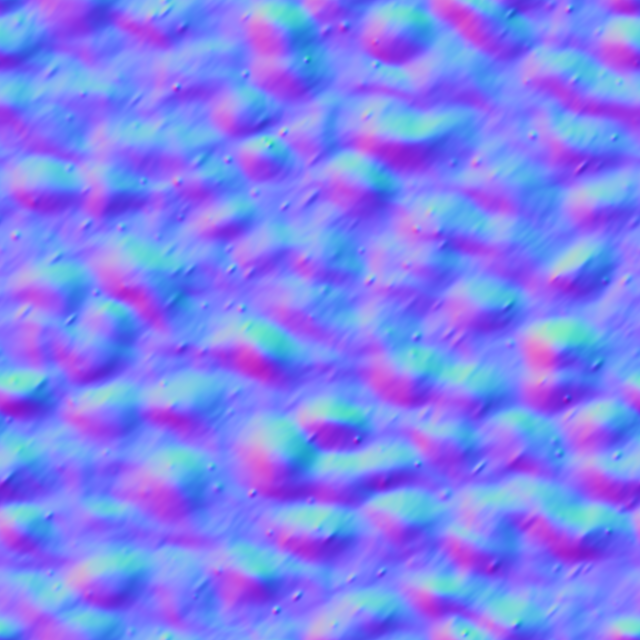
Write a Shadertoy shader that draws this texture map.

```glsl
#define MOUND_CELLS vec2(9.0, 11.0)   // mounds across and up the canvas
#define MOUND_REACH vec2(0.95, 0.8)   // half size in cells
#define MOUND_HEIGHT 0.036
#define LUMP_CELLS vec2(13.0, 16.0)
#define LUMP_HEIGHT 0.017
#define WARP 0.011
#define GRAIN_CELLS vec2(30.0, 54.0)  // along and across the diagonal
#define GRAIN_HEIGHT 0.0011
#define PIMPLE_CELLS 24.0
#define PIMPLE_RADIUS 0.0062
#define PIMPLE_HEIGHT 0.0044
#define SOFTNESS 0.0021               // half step of the slope, in canvas units

// Integer hash, three values from 0 to 1
vec3 hash3(vec2 cell, float seed) {
    uvec3 v = uvec3(ivec3(vec3(cell, seed)));
    v = v * 1664525u + 1013904223u;
    v.x += v.y * v.z; v.y += v.z * v.x; v.z += v.x * v.y;
    v ^= v >> 16u;
    v.x += v.y * v.z; v.y += v.z * v.x; v.z += v.x * v.y;
    return vec3(v & 0xffffu) / 65535.0;
}

// Dot product of a corner's random gradient with the offset from it
float corner(vec2 cell, vec2 offset, vec2 period, float seed) {
    return dot(hash3(mod(cell, period), seed).xy * 2.0 - 1.0, offset);
}

// Gradient noise that repeats after a whole period
float noise(vec2 p, vec2 period, float seed) {
    vec2 i = floor(p), f = fract(p), e = vec2(1.0, 0.0);
    vec2 w = f * f * f * (f * (f * 6.0 - 15.0) + 10.0);
    float low = mix(corner(i, f, period, seed),
                    corner(i + e.xy, f - e.xy, period, seed), w.x);
    float high = mix(corner(i + e.yx, f - e.yx, period, seed),
                     corner(i + e.xx, f - e.xx, period, seed), w.x);
    return mix(low, high, w.y);
}

// Compact oval mounds of random size and lean
float mounds(vec2 p) {
    vec2 q = p * MOUND_CELLS, base = floor(q);
    float sum = 0.0;
    for (int y = -1; y <= 1; y++)
    for (int x = -1; x <= 1; x++) {
        vec2 cell = base + vec2(x, y);
        vec2 id = mod(cell, MOUND_CELLS);
        vec3 place = hash3(id, 21.0), form = hash3(id, 22.0);
        vec2 d = q - cell - place.xy;
        d.y += mix(-0.15, 0.35, form.x) * d.x;
        float size = mix(0.62, 1.0, form.y);
        d /= MOUND_REACH * size;
        float dome = max(0.0, 1.0 - dot(d, d));
        sum += dome * dome * dome * size * mix(0.35, 1.15, place.z);
    }
    return sum * MOUND_HEIGHT;
}

// Scattered pimples, some drawn out into diagonal scratches
float pimples(vec2 p) {
    vec2 base = floor(p * PIMPLE_CELLS);
    float sum = 0.0;
    for (int y = -1; y <= 1; y++)
    for (int x = -1; x <= 1; x++) {
        vec2 cell = base + vec2(x, y);
        vec2 id = mod(cell, PIMPLE_CELLS);
        vec3 place = hash3(id, 11.0), form = hash3(id, 12.0);
        vec2 d = p - (cell + place.xy) / PIMPLE_CELLS;
        d = vec2(d.x + d.y, d.y - d.x) * 0.7071;
        d.x /= 1.0 + 2.0 * form.x * form.x;
        float radius = PIMPLE_RADIUS * mix(0.65, 1.1, form.y);
        float size = step(0.35, place.z) * mix(0.1, 1.0, form.z * form.z);
        sum += size * exp(-dot(d, d) / (radius * radius));
    }
    return sum * PIMPLE_HEIGHT;
}

float height(vec2 p) {
    // Uneven outlines for the mounds, with lumps on two scales
    vec2 q = p * LUMP_CELLS;
    vec2 bend = vec2(noise(q, LUMP_CELLS, 1.0), noise(q, LUMP_CELLS, 2.0));
    float lumps = noise(q + 0.4 * bend, LUMP_CELLS, 3.0);
    lumps += 0.2 * noise(q * 2.0, LUMP_CELLS * 2.0, 4.0);

    // Fine grain running up to the right, broken into patches
    vec2 g = vec2(p.x + p.y, p.y - p.x) * GRAIN_CELLS;
    float patches = 0.8 + 1.2 * bend.x;
    float grain = patches * noise(g + bend.yx, GRAIN_CELLS, 5.0);

    return mounds(p + WARP * bend) + lumps * LUMP_HEIGHT
         + grain * GRAIN_HEIGHT + pimples(p);
}

void mainImage(out vec4 fragColor, in vec2 fragCoord) {
    vec2 p = fragCoord / iResolution.y;
    vec2 e = vec2(SOFTNESS, 0.0);
    vec2 slope = vec2(height(p + e.xy) - height(p - e.xy),
                      height(p + e.yx) - height(p - e.yx)) / (2.0 * SOFTNESS);

    // Encode the normal: red faces left, green faces up
    vec3 normal = normalize(vec3(slope.x, -slope.y, 1.0));
    fragColor = vec4(normal * 0.5 + 0.5, 1.0);
}
```
